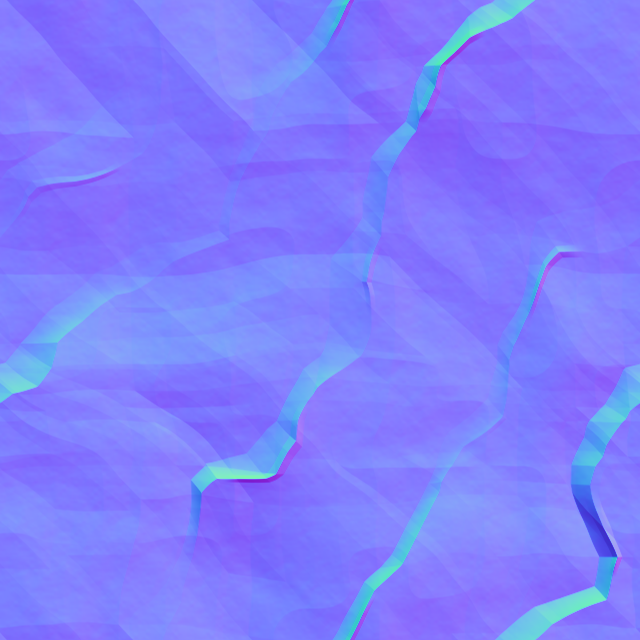
Reproduce this texture map procedurally as a Shadertoy shader.

```glsl
// Tiling normal map of a weathered rock wall: slanted ledges with kinked faces.
// A wrapped height field (sawtooth ledges, flat facets, fine grain) is
// differentiated, and its surface normal is stored as colour.

const vec2 LEDGE_REPEATS = vec2(3.0, -2.0);  // whole ledges across and up the tile
const float LEDGE_HEIGHT = 0.025;
const vec2 SLOPE_GAIN = vec2(0.55, 1.3);     // turns the faces towards the top
const float SAMPLE_STEP = 0.0014;

// Sine-free hash of a lattice point that wraps after "period" cells.
float hashWrapped(vec2 cell, float period, float seed) {
    vec2 c = mod(cell, period) + seed * 17.0;
    vec3 v = fract(vec3(c.xyx) * 0.1031);
    v += dot(v, v.yzx + 33.33);
    return fract((v.x + v.y) * v.z);
}

// Smooth value noise, 0 to 1.
float softNoise(vec2 p, float period, float seed) {
    vec2 q = p * period;
    vec2 i = floor(q), f = fract(q);
    f = f * f * f * (f * (f * 6.0 - 15.0) + 10.0);
    float a = hashWrapped(i, period, seed);
    float b = hashWrapped(i + vec2(1, 0), period, seed);
    float c = hashWrapped(i + vec2(0, 1), period, seed);
    float d = hashWrapped(i + vec2(1, 1), period, seed);
    return mix(mix(a, b, f.x), mix(c, d, f.x), f.y);
}

// Noise made of flat triangles with sharp creases, 0 to 1.
float facetNoise(vec2 p, float period, float seed) {
    vec2 q = p * period;
    vec2 i = floor(q), f = fract(q);
    float b = hashWrapped(i + vec2(1, 0), period, seed);
    float c = hashWrapped(i + vec2(0, 1), period, seed);
    if (f.x + f.y < 1.0) {
        float a = hashWrapped(i, period, seed);
        return a + f.x * (b - a) + f.y * (c - a);
    }
    float d = hashWrapped(i + vec2(1, 1), period, seed);
    return d + (1.0 - f.x) * (c - d) + (1.0 - f.y) * (b - d);
}

// Bends straight lines into natural, slightly ragged ones.
vec2 warp(vec2 p, float period, float amount, float seed) {
    vec2 shift = vec2(softNoise(p, period, seed), softNoise(p, period, seed + 1.0));
    return p + amount * (shift - 0.5);
}

// Sawtooth: a short steep face up to a crest, then a long gentle fall.
float ledgeProfile(float t, float faceWidth) {
    float rise = t / faceWidth;
    float fall = (1.0 - t) / (1.0 - faceWidth);
    return t < faceWidth ? mix(rise, rise * rise, 0.35) : fall;
}

// Ledges whose strength, face width and course all vary.
float ledges(vec2 p) {
    float phase = dot(p, LEDGE_REPEATS)
                + 0.85 * facetNoise(p, 4.0, 1.0)
                + 0.22 * facetNoise(p, 9.0, 2.0);
    float t = fract(phase);
    float strength = 0.08 + smoothstep(0.18, 0.75, softNoise(p, 3.0, 3.0));
    float spread = softNoise(p, 6.0, 4.0);
    float faceWidth = mix(0.08, 0.36, spread * spread);
    float lipGate = smoothstep(0.6, 0.85, softNoise(p, 7.0, 5.0));
    float lip = max(0.0, 1.0 - abs(t - faceWidth) / 0.035);
    return LEDGE_HEIGHT * strength * ledgeProfile(t, faceWidth) + 0.004 * lipGate * lip;
}

// Small bumps in four halving octaves.
float grain(vec2 p) {
    float sum = 0.0, size = 0.0013, period = 20.0;
    for (int k = 0; k < 4; k++) {
        sum += size * softNoise(p, period, 10.0 + float(k));
        size *= 0.45;
        period *= 2.0;
    }
    return sum;
}

float rockHeight(vec2 p) {
    vec2 bent = warp(warp(p, 4.0, 0.07, 20.0), 14.0, 0.012, 22.0);
    float facets = 0.026 * facetNoise(bent, 5.0, 6.0) + 0.006 * facetNoise(bent, 11.0, 7.0);
    float creases = 0.004 * abs(softNoise(bent, 10.0, 8.0) - 0.5);
    return ledges(bent) + facets - creases + grain(p);
}

// Central differences give the slope; the step also smooths the edges.
vec3 rockNormal(vec2 p) {
    vec2 e = vec2(SAMPLE_STEP, 0.0);
    vec2 slope = vec2(rockHeight(p + e.xy) - rockHeight(p - e.xy),
                      rockHeight(p + e.yx) - rockHeight(p - e.yx)) / (2.0 * SAMPLE_STEP);
    return normalize(vec3(-slope * SLOPE_GAIN, 1.0));
}

void mainImage(out vec4 fragColor, in vec2 fragCoord) {
    vec2 uv = fragCoord / iResolution.xy;
    fragColor = vec4(0.5 + 0.5 * rockNormal(uv), 1.0);
}
```
